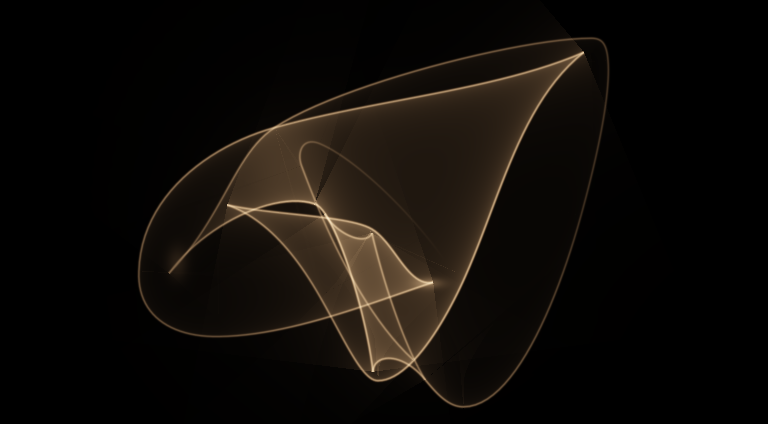
Give the GLSL for this background, as a Shadertoy shader.

```glsl
const vec2 CANVAS = vec2(7.68, 4.22);         // design units, y runs downward
const vec3 AMBER = vec3(1.0, 0.73, 0.48);     // absorption tint of the light
const float LINE_WIDTH = 0.011;
const float LINE_LIGHT = 1.05;
const float SHEEN_LIGHT = 0.48;
const float SHEEN_WIDTH = 0.075;
const float SHEET_LIGHT = 0.019;              // light of one layer of veil
const int STEPS = 24;

// State of the pen and of the light gathered at this pixel
vec2 pixel, pen;
float pixelSize, penPower, penSheet;
float light, sheets;

vec2 bezier(vec2 a, vec2 b, vec2 c, vec2 d, float t) {
    float s = 1.0 - t;
    return s * s * s * a + 3.0 * s * t * (s * b + t * c) + t * t * t * d;
}

void moveTo(vec2 start, float power, float sheet) {
    pen = start;
    penPower = power;
    penSheet = sheet;
}

// Draws a fold: a thin line, a sheen on its inner side and a winding step
void foldTo(vec2 b, vec2 c, vec2 d, float power) {
    vec2 from = pen;
    float nearest = 1e5, side = 1.0, along = 0.0, within = 1.0;
    for (int i = 0; i < STEPS; i++) {
        vec2 to = bezier(pen, b, c, d, float(i + 1) / float(STEPS));
        vec2 edge = to - from, q = pixel - from;
        float raw = dot(q, edge) / dot(edge, edge);
        float h = clamp(raw, 0.0, 1.0);
        vec2 gap = q - edge * h;
        float dist2 = dot(gap, gap);
        if (dist2 < nearest) {
            nearest = dist2;
            side = edge.x * q.y < edge.y * q.x ? 1.0 : -1.0;
            along = (float(i) + h) / float(STEPS);
            bool beyond = (i == 0 && raw < 0.0) || (i == STEPS - 1 && raw > 1.0);
            within = beyond ? 0.0 : 1.0;
        }
        if ((from.y > pixel.y) != (to.y > pixel.y)) {
            float crossing = from.x + edge.x * q.y / edge.y - pixel.x;
            float cover = clamp(crossing / pixelSize + 0.5, 0.0, 1.0);
            sheets += penSheet * cover * (edge.y < 0.0 ? 1.0 : -1.0);
        }
        from = to;
    }
    float dist = sqrt(nearest);
    float strength = mix(penPower, power, along);
    float width = max(LINE_WIDTH, 0.75 * pixelSize);
    float core = exp(-nearest / (width * width)) * LINE_WIDTH / width;
    float inner = smoothstep(-pixelSize, pixelSize, dist * side);
    float sheen = inner * exp(-sqrt(dist / SHEEN_WIDTH));
    light += within * strength * (LINE_LIGHT * core + SHEEN_LIGHT * strength * sheen);
    pen = d;
    penPower = power;
}

float haze(vec2 center, vec2 radius) {
    vec2 q = (pixel - center) / radius;
    return exp(-dot(q, q));
}

void mainImage(out vec4 fragColor, in vec2 fragCoord) {
    pixelSize = CANVAS.y / iResolution.y;
    vec2 centered = (fragCoord - 0.5 * iResolution.xy) * pixelSize;
    pixel = 0.5 * CANVAS + vec2(centered.x, -centered.y);
    light = 0.0;
    sheets = 0.0;

    // First veil: sail, left lobe and hanging tail
    moveTo(vec2(5.83, 0.52), 0.85, 1.0);
    foldTo(vec2(4.95, 0.90), vec2(3.75, 0.99), vec2(2.75, 1.27), 0.75);
    foldTo(vec2(2.10, 1.45), vec2(1.42, 1.95), vec2(1.40, 2.70), 0.40);
    foldTo(vec2(1.38, 3.12), vec2(1.70, 3.36), vec2(2.20, 3.35), 0.36);
    foldTo(vec2(2.90, 3.34), vec2(3.70, 3.02), vec2(4.33, 2.81), 0.90);
    foldTo(vec2(4.08, 2.86), vec2(3.95, 2.42), vec2(3.72, 2.28), 0.95);
    foldTo(vec2(3.50, 2.146), vec2(2.75, 2.14), vec2(2.28, 2.04), 0.75);
    foldTo(vec2(2.62, 2.16), vec2(2.92, 2.46), vec2(3.20, 2.95), 0.55);
    foldTo(vec2(3.45, 3.387), vec2(3.62, 3.79), vec2(3.78, 3.79), 0.85);
    foldTo(vec2(4.10, 3.79), vec2(4.45, 3.20), vec2(4.65, 2.75), 1.00);
    foldTo(vec2(5.00, 1.96), vec2(5.20, 1.02), vec2(5.83, 0.52), 0.85);

    // Second veil: upper rim, left wedge, inner tube and right wing
    moveTo(vec2(5.90, 0.38), 0.35, 1.0);
    foldTo(vec2(5.20, 0.38), vec2(3.40, 0.84), vec2(2.75, 1.27), 0.60);
    foldTo(vec2(2.35, 1.53), vec2(2.25, 2.15), vec2(1.70, 2.72), 0.25);
    foldTo(vec2(2.05, 2.24), vec2(2.75, 1.90), vec2(3.15, 2.03), 1.15);
    foldTo(vec2(3.35, 2.095), vec2(3.66, 3.10), vec2(3.73, 3.70), 0.90);
    foldTo(vec2(3.74, 3.52), vec2(4.02, 3.50), vec2(4.25, 3.78), 0.65);
    foldTo(vec2(4.36, 3.914), vec2(4.48, 4.05), vec2(4.63, 4.05), 0.50);
    foldTo(vec2(5.12, 4.05), vec2(5.55, 3.05), vec2(5.80, 2.15), 0.22);
    foldTo(vec2(5.95, 1.61), vec2(6.10, 0.95), vec2(6.07, 0.60), 0.25);
    foldTo(vec2(6.055, 0.42), vec2(6.00, 0.38), vec2(5.90, 0.38), 0.35);

    // Inner hollow that fades into the sail
    moveTo(vec2(4.13, 3.58), 0.55, 0.0);
    foldTo(vec2(3.55, 3.05), vec2(3.15, 2.00), vec2(3.02, 1.65), 0.50);
    foldTo(vec2(2.97, 1.515), vec2(3.03, 1.36), vec2(3.20, 1.43), 0.22);
    foldTo(vec2(3.54, 1.57), vec2(4.10, 2.10), vec2(4.45, 2.60), 0.0);

    // Right side and mouth of the tube
    moveTo(vec2(4.25, 3.78), 0.45, 0.0);
    foldTo(vec2(4.02, 3.40), vec2(3.82, 2.75), vec2(3.72, 2.32), 0.70);
    foldTo(vec2(3.66, 2.45), vec2(3.38, 2.34), vec2(3.25, 2.13), 0.80);

    // Layered veils and soft gathered light
    float overlap = smoothstep(1.0, 2.0, sheets);
    light += SHEET_LIGHT * sheets * sheets;
    light += overlap * 0.14 * haze(vec2(2.80, 1.62), vec2(0.42, 0.50));
    light += 0.35 * haze(vec2(4.29, 2.82), vec2(0.14, 0.05));
    light += 0.12 * haze(vec2(1.78, 2.62), vec2(0.10, 0.16));

    fragColor = vec4(1.0 - exp(-light * AMBER), 1.0);
}
```
